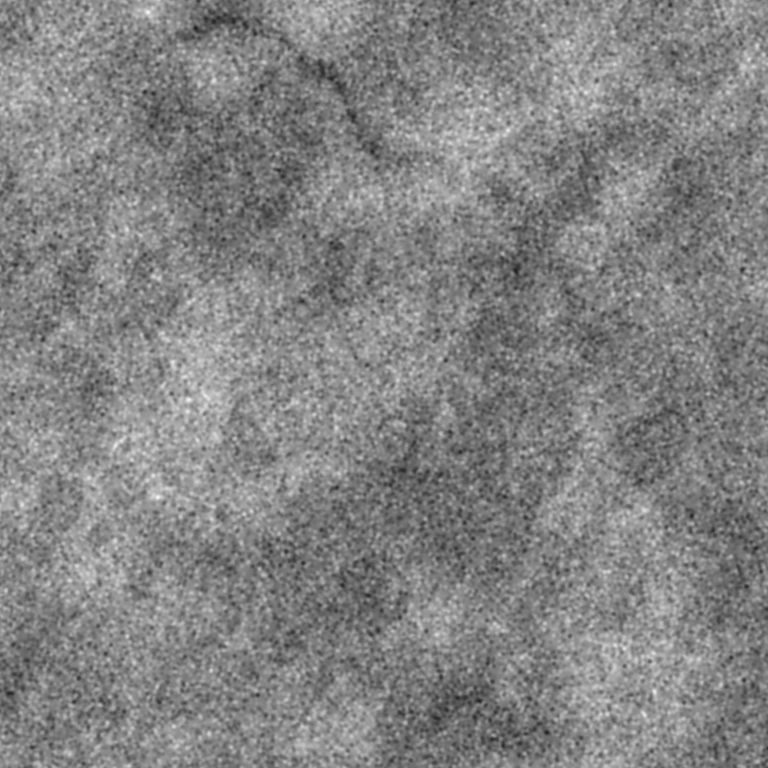
Give the GLSL for this texture, as a Shadertoy shader.

```glsl
// Grey, cloudy film surface: slanted soft blotches under a fine grain,
// crossed by one faint dark crease. Clouds and grain share a cellular noise
// that sums soft random blobs; the crease is a dented circular arc.

const float BASE_GREY = 0.517;
const float CLOUD_CONTRAST = 0.048;
const float GRAIN_CONTRAST = 0.068;
const float CREASE_DEPTH = 0.17;

vec3 hash3(vec2 p) {
    vec3 q = fract(p.xyx * vec3(0.1031, 0.1030, 0.0973));
    q += dot(q, q.yxz + 33.33);
    return fract((q.xxy + q.yzz) * q.zyx);
}

mat2 rotation(float angle) {
    float c = cos(angle), s = sin(angle);
    return mat2(c, -s, s, c);
}

// Sum of one soft blob per cell, light or dark, scaled to unit deviation.
float blobNoise(vec2 p, float seed) {
    vec2 cell = floor(p);
    float sum = 0.0;
    for (int y = -1; y <= 1; y++) {
        for (int x = -1; x <= 1; x++) {
            vec2 id = cell + vec2(x, y);
            vec3 rnd = hash3(id + seed);
            vec2 offset = p - id - rnd.xy;
            float falloff = max(0.0, 1.0 - dot(offset, offset));
            sum += (2.0 * rnd.z - 1.0) * falloff * falloff;
        }
    }
    return 2.19 * sum;
}

// Octaves of blobs, stretched along the given direction.
float clouds(vec2 p, float direction, float stretch, float scale) {
    vec2 q = rotation(direction) * p;
    q.x /= stretch;
    float sum = 0.0;
    float weight = 1.0;
    for (int i = 0; i < 5; i++) {
        sum += weight * blobNoise(q * scale, 17.3 * float(i) + 5.0);
        q = rotation(0.12) * q;
        scale *= 2.0;
        weight *= 0.72;
    }
    return sum;
}

// Soft dark line along an arc with one inward dent, fading at both ends.
float crease(vec2 p, vec2 center, float radius, float width) {
    vec2 d = p - center;
    float angle = atan(d.y, d.x);
    float dent = (angle - 0.96) / 0.35;
    float path = radius - 0.11 * exp(-dent * dent);
    path += 0.006 * sin(angle * 17.0) + 0.004 * sin(angle * 31.0 + 1.0);
    float across = (length(d) - path) / width;
    float ends = smoothstep(-0.95, -0.4, angle) * (1.0 - smoothstep(1.65, 1.95, angle));
    float strength = mix(0.4, 1.0, smoothstep(0.6, 1.1, angle));
    return exp(-across * across) * ends * strength;
}

void mainImage(out vec4 fragColor, in vec2 fragCoord) {
    vec2 uv = fragCoord / iResolution.y;

    float grey = BASE_GREY;
    grey += CLOUD_CONTRAST * clouds(uv, 1.0, 1.4, 8.0);
    grey -= CREASE_DEPTH * crease(uv, vec2(0.31, 0.53), 0.44, 0.014);
    grey += GRAIN_CONTRAST * blobNoise(rotation(0.4) * uv * 205.0, 91.0);

    fragColor = vec4(vec3(clamp(grey, 0.0, 1.0)), 1.0);
}
```
